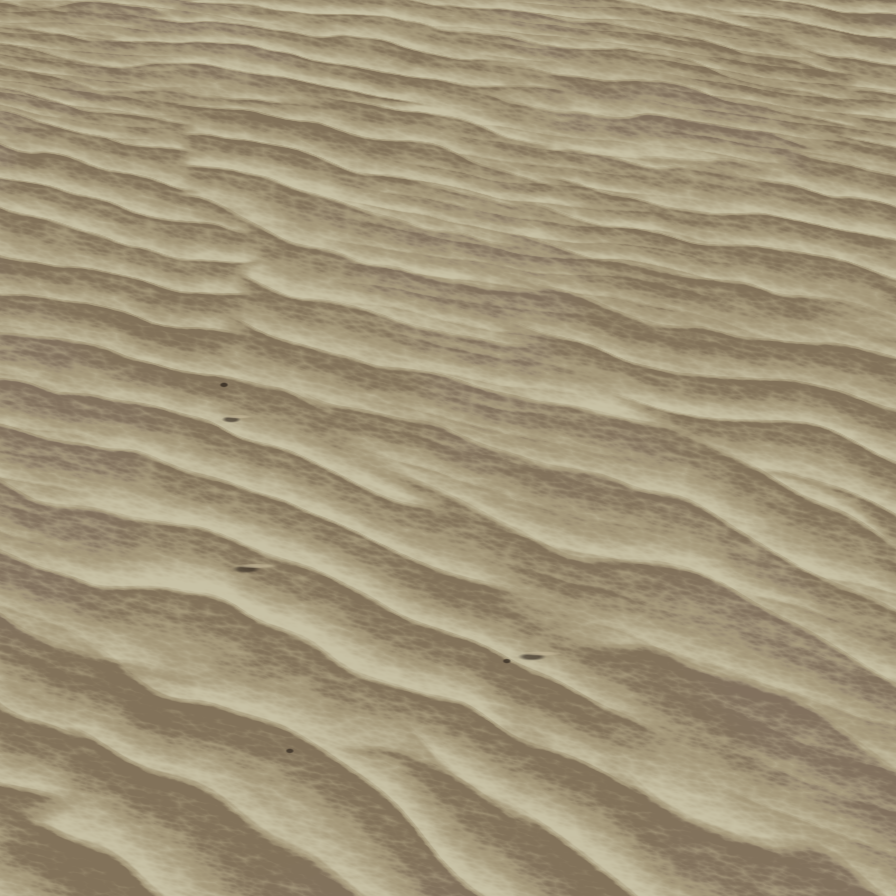
A WebGL 2 fragment shader for this texture:

```glsl
#version 300 es
precision highp float;
// Wind-rippled sand seen at a slant: crests crowd together with distance.
// Layered sines bend and fork two ripple trains; stretched cellular noise
// adds streaky grain, and a few dark scraps lie on the surface.

uniform vec2 u_resolution;
out vec4 fragColor;

vec2 hash2(vec2 p) {
    return fract(sin(vec2(dot(p, vec2(127.1, 311.7)), dot(p, vec2(269.5, 183.3)))) * 43758.5);
}

// Layered, mutually bent sines, roughly -1 to 1
float swell(vec2 p) {
    float sum = 0.0, amp = 0.5;
    for (int i = 0; i < 5; i++) {
        sum += amp * sin(p.x + 1.4 * sin(p.y + float(i) * 2.3));
        p = mat2(0.8, -0.6, 0.6, 0.8) * p * 1.55 + 3.7;
        amp *= 0.57;
    }
    return sum;
}

// Distance to the nearest jittered cell point, centred near zero
float cellGrain(vec2 p) {
    vec2 cell = floor(p);
    float nearest = 2.0;
    for (int y = -1; y <= 1; y++) {
        for (int x = -1; x <= 1; x++) {
            vec2 id = cell + vec2(x, y);
            nearest = min(nearest, length(id + hash2(id) - p));
        }
    }
    return nearest - 0.45;
}

// Ripple tone: sharp dark edge under the crest, slow fade to a lit back
float ripple(float phase, float depth) {
    float u = fract(-phase);
    float lee = smoothstep(0.0, 0.08, u) * (1.0 - smoothstep(0.3, 0.78, u));
    float edge = smoothstep(0.0, 0.06, u) * (1.0 - smoothstep(0.06, 0.2, u));
    float crest = smoothstep(0.68, 0.96, u) * (1.0 - smoothstep(0.97, 1.0, u));
    return depth * (0.22 * crest - 0.55 * lee - 0.2 * edge);
}

void main() {
    vec2 uv = gl_FragCoord.xy / u_resolution;

    // Ground plane, measured in ripple spacings along y
    float dist = 1.0 / (1.8 - uv.y);
    vec2 ground = vec2((uv.x - 0.5) * dist * 9.0, dist * 28.0);

    // Two slanting ripple trains, blended so that crests join and fork
    float slant = ground.y + 4.8 * uv.x;
    vec2 along = vec2(ground.x, slant);
    float phase = slant + 0.4 * swell(along * vec2(1.4, 0.6));
    float other = 0.85 * slant + 0.8 * uv.x + 0.42 * swell(along * vec2(1.25, 0.5) + 8.0);
    float fork = smoothstep(-0.15, 0.2, swell(along * vec2(0.8, 0.45) + 20.0));
    float patches = swell(along * vec2(0.9, 0.4) + 41.0);
    float depth = mix(1.15, 0.8, uv.y) * (1.0 + 0.4 * patches);
    float tone = 0.72 + mix(ripple(phase, depth), ripple(other, depth), fork);

    // Faint small ripples lie across the calmer stretches
    float minor = 1.9 * slant - 1.2 * uv.x + 0.5 * swell(along * vec2(1.3, 0.7) + 77.0);
    tone += ripple(minor, 0.35 * smoothstep(-0.3, 0.6, -patches));

    // Broad darker drifts, then streaks and fine grain lying along the slope
    tone += 0.14 * swell(along * vec2(0.7, 0.9) + 52.0);
    vec2 streak = vec2(uv.x, uv.y + 0.2 * uv.x);
    float grain = 0.3 * cellGrain(streak * vec2(30.0, 120.0))
                + 0.24 * cellGrain(streak * vec2(95.0, 240.0) + 17.0);
    tone += grain * mix(1.3, 0.6, smoothstep(0.35, 0.8, tone));

    // Brown hollows, olive middle, pale crests
    vec3 color = mix(vec3(0.51, 0.447, 0.352), vec3(0.65, 0.60, 0.48), smoothstep(-0.1, 0.53, tone));
    color = mix(color, vec3(0.785, 0.76, 0.65), smoothstep(0.47, 1.1, tone));
    float dusty = smoothstep(0.0, 0.7, swell(along * vec2(1.1, 0.5) + 63.0));
    color += dusty * (1.0 - smoothstep(0.2, 0.6, tone)) * vec3(0.0, -0.002, 0.016);

    // Scattered dark scraps, some with a pale sliver on top
    for (int i = 0; i < 6; i++) {
        vec2 seed = hash2(vec2(float(i), 5.0));
        vec2 size = mix(vec2(0.005, 0.003), vec2(0.02, 0.005), seed.x * seed.x);
        vec2 offset = uv - mix(vec2(0.1, 0.15), vec2(0.9, 0.62), hash2(vec2(3.0, float(i))));
        float scrap = 1.0 - smoothstep(0.45, 1.1, length(offset / size));
        float sliver = 1.0 - smoothstep(0.4, 1.1, length((offset - size * vec2(0.7, 0.8)) / (size * vec2(1.5, 0.6))));
        color = mix(color, vec3(0.22, 0.18, 0.14), scrap * mix(0.6, 0.9, seed.y));
        color = mix(color, vec3(0.76, 0.71, 0.59), sliver * 0.7 * step(0.4, seed.x));
    }

    fragColor = vec4(color, 1.0);
}
```
